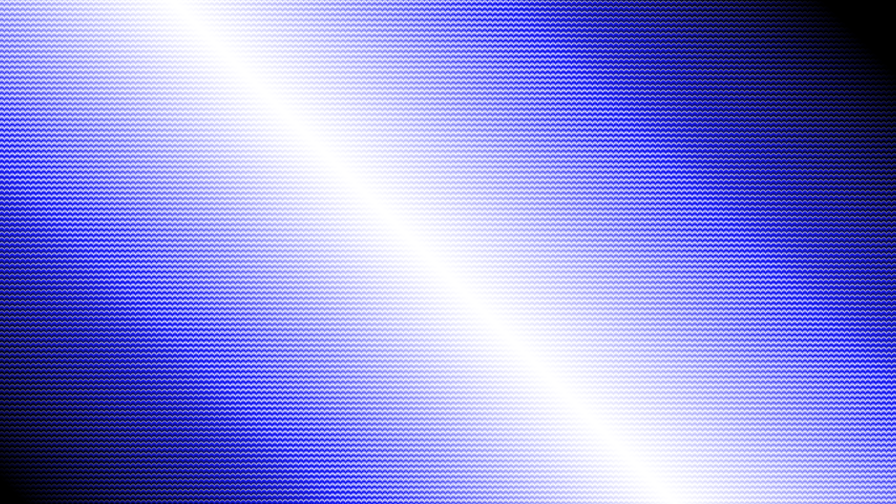
A Shadertoy shader for this background:

```glsl
#define ROWS 96.0
#define ARCH_HEIGHT 0.32
#define BEAM_OFFSET -0.048
#define BLUE_REACH 0.85
#define BLUE_CURVE 1.25
#define INK_CONTRAST 1.5
#define BLACK_START 0.66
#define BLACK_END 1.29
#define SHADE_CONTRAST 0.7
#define PAPER vec3(1.0)
#define BLUE vec3(0.08, 0.09, 0.95)

// Rows of small arches, from 0 in the gaps to 1 on the strokes
float archScreen(vec2 cell) {
    float arch = ARCH_HEIGHT * abs(cos(3.14159 * cell.x));
    return abs(2.0 * fract(cell.y - arch) - 1.0);
}

void mainImage(out vec4 fragColor, in vec2 fragCoord) {
    vec2 p = (fragCoord - 0.5 * iResolution.xy) / iResolution.y;

    // Distance from the diagonal beam, measured along x
    float beamDistance = abs(p.x + p.y - BEAM_OFFSET);

    // Two screens a quarter row apart, centred on zero
    vec2 cell = p * ROWS;
    float inkScreen = archScreen(cell) - 0.5;
    float shadeScreen = archScreen(cell + vec2(0.0, 0.25)) - 0.5;

    // Blue strokes that gain contrast away from the beam
    float reach = min(beamDistance / BLUE_REACH, 1.0);
    float ink = pow(reach, BLUE_CURVE) + INK_CONTRAST * BLUE_REACH * reach * inkScreen;

    // Black closing in from the corners, broken up along its way
    float depth = clamp((beamDistance - BLACK_START) / (BLACK_END - BLACK_START), 0.0, 1.0);
    float shade = depth + 4.0 * SHADE_CONTRAST * depth * (1.0 - depth) * shadeScreen;

    vec3 color = mix(PAPER, BLUE, clamp(ink, 0.0, 1.0));
    color *= 1.0 - clamp(shade, 0.0, 1.0);
    fragColor = vec4(color, 1.0);
}
```
